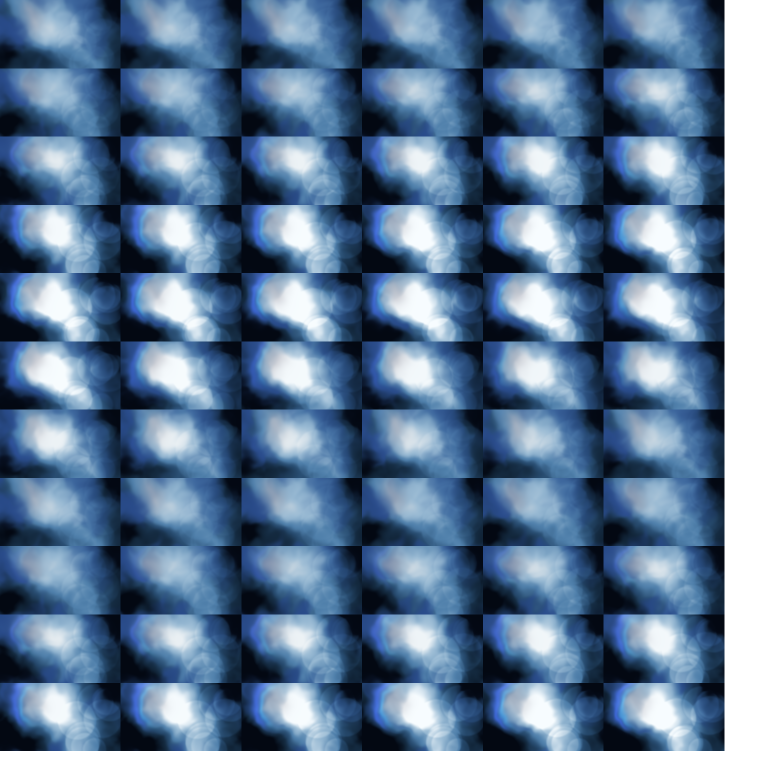
Write a Shadertoy shader that draws this pattern.

```glsl
// A sheet of 6 by 11 animation frames showing a glowing blue cloud with soft lens discs.

float hash(vec2 p) {
    vec3 q = fract(p.xyx * 0.1031);
    q += dot(q, q.yzx + 33.33);
    return fract((q.x + q.y) * q.z);
}

float noise(vec2 p) {
    vec2 i = floor(p), f = fract(p);
    f = f * f * (3.0 - 2.0 * f);
    return mix(mix(hash(i), hash(i + vec2(1, 0)), f.x),
               mix(hash(i + vec2(0, 1)), hash(i + vec2(1, 1)), f.x), f.y);
}

float fbm(vec2 p) {
    p += 20.0;
    return 0.58 * noise(p) + 0.28 * noise(p * 2.03 + 7.1) + 0.14 * noise(p * 4.1 + 3.7);
}

float glow(vec2 d) {
    return exp(-dot(d, d));
}

// Night blue through steel blue to white
vec3 ramp(float x, vec3 white) {
    vec3 c = mix(vec3(0.01, 0.03, 0.07), vec3(0.07, 0.15, 0.23), smoothstep(0.0, 0.15, x));
    c = mix(c, vec3(0.15, 0.29, 0.43), smoothstep(0.12, 0.32, x));
    c = mix(c, vec3(0.31, 0.50, 0.67), smoothstep(0.28, 0.52, x));
    c = mix(c, vec3(0.60, 0.73, 0.83), smoothstep(0.48, 0.75, x));
    return mix(c, white, smoothstep(0.70, 0.97, x));
}

// One frame: p.x spans 0..1.77, p.y runs downward 0..1
vec3 cloudFrame(vec2 p, float index) {
    float phase = 6.2832 * (index - 22.0) / 42.0;
    float crisp = 0.5 + 0.5 * cos(phase);
    float bright = 0.5 + 0.5 * cos(phase - 0.9);
    vec2 drift = 0.5 * vec2(cos(phase), sin(phase));
    vec2 w = p + 0.3 * (vec2(fbm(p * 2.5 + drift), fbm(p * 2.5 + 9.0 - drift)) - 0.5);

    // Core, lower tail and dark hollows
    vec2 core = vec2(0.73 - 0.04 * sin(phase), 0.34 + 0.05 * bright);
    float light = 0.39 + 0.35 * (fbm(w * 3.0 + 4.0 + drift) - 0.5);
    light += (0.50 + 0.12 * bright) * glow((w - core) * vec2(2.2, 2.6));
    light += 0.12 * crisp * glow((p - core - vec2(0.02, 0.03)) * 7.0);
    light += (0.06 + 0.17 * bright) * glow((w - vec2(1.08, 0.76)) * 2.3);
    light -= 0.38 * glow((w - vec2(0.34, 0.88)) * vec2(1.8, 3.2));
    light -= 0.32 * glow((w - vec2(1.72, 0.02)) * vec2(1.8, 2.4));
    light -= 0.22 * smoothstep(1.25, 1.8, p.x);
    light -= 0.18 * (1.0 - smoothstep(0.0, 0.32, p.x));

    // Translucent discs with faint rims, mostly on the right
    for (float i = 0.0; i < 9.0; i++) {
        vec2 seat = vec2(0.95 + 0.75 * hash(vec2(i, 3.0)), 0.2 + 0.75 * hash(vec2(i, 8.0)));
        seat += 0.07 * vec2(cos(phase + i), sin(phase + i * 2.0));
        float radius = 0.13 + 0.15 * hash(vec2(i, 15.0));
        float d = length(p - seat) - radius;
        float disc = 1.0 - smoothstep(-0.02, 0.02, d);
        light += (0.025 + 0.03 * crisp) * disc * (0.6 + 0.6 * exp(d * 14.0));
    }

    light = mix(0.46, light, 0.85 + 0.38 * crisp);
    vec3 white = mix(vec3(0.83, 0.86, 0.88), vec3(0.97, 0.99, 1.0), max(bright, crisp));
    vec3 col = ramp(light, white);

    // Indigo veils, warm grey shoulder and a curved left fringe
    float veil = smoothstep(0.40, 0.62, fbm(w * 2.2 + 13.0 - drift));
    veil *= exp(-18.0 * (light - 0.33) * (light - 0.33)) * (1.0 - 0.6 * smoothstep(0.9, 1.6, p.x));
    col = mix(col, vec3(0.16, 0.29, 0.56), 0.8 * veil);
    col = mix(col, vec3(0.68, 0.68, 0.72), 0.6 * glow((w - vec2(0.45, 0.25)) * vec2(6.0, 4.5)));
    float arc = length((w - core) * vec2(1.0, 1.2));
    float leftSide = (1.0 - smoothstep(0.25, 0.65, p.x)) * (1.0 - smoothstep(0.5, 0.8, p.y));
    col += crisp * leftSide * (vec3(0.02, 0.16, 0.20) * exp(-500.0 * pow(arc - 0.47, 2.0))
                             + vec3(0.07, 0.10, 0.28) * exp(-400.0 * pow(arc - 0.56, 2.0)));
    return clamp(col, 0.0, 1.0);
}

// Frames in reading order, with white margins at right and bottom
vec3 sheet(vec2 uv) {
    vec2 grid = vec2(uv.x, 1.0 - uv.y) / vec2(0.1572, 0.0889);
    if (grid.x >= 6.0 || grid.y >= 11.0) return vec3(1.0);
    vec2 cell = floor(grid);
    return cloudFrame(fract(grid) * vec2(1.77, 1.0), cell.x + 6.0 * cell.y);
}

void mainImage(out vec4 fragColor, in vec2 fragCoord) {
    // Four samples per pixel smooth the frame edges
    vec3 col = vec3(0.0);
    for (int i = 0; i < 4; i++) {
        vec2 offset = vec2(i % 2, i / 2) * 0.5 - 0.25;
        col += sheet((fragCoord + offset) / iResolution.xy);
    }
    fragColor = vec4(col / 4.0, 1.0);
}
```
